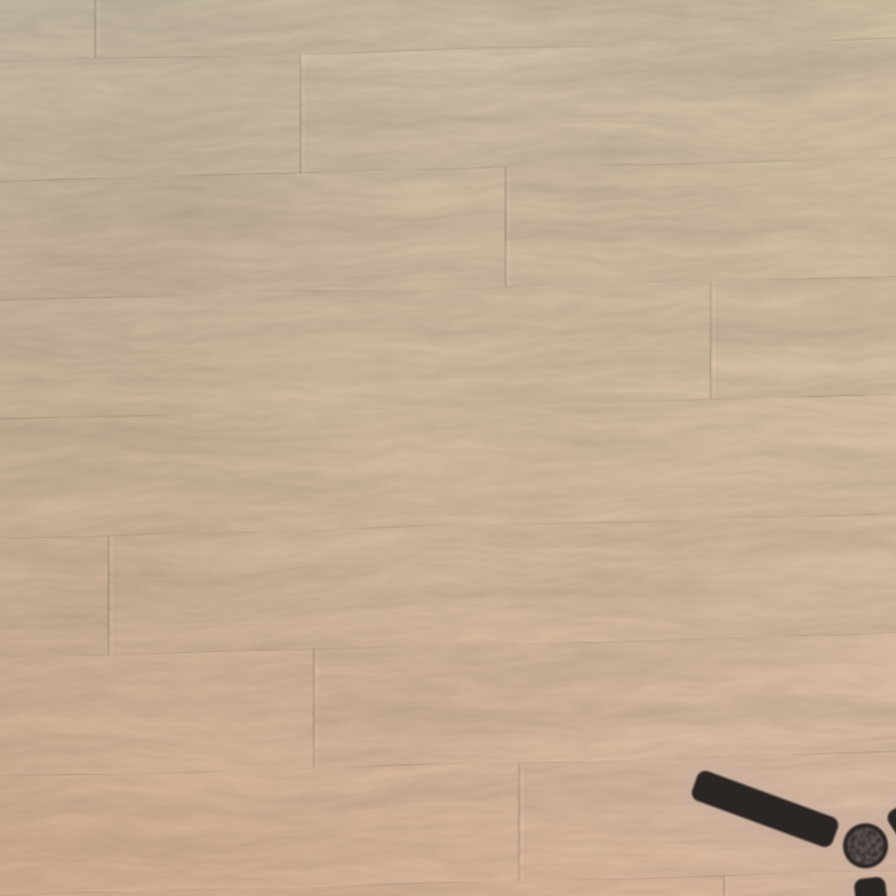
Reproduce this texture procedurally as a WebGL 2 fragment shader.

```glsl
#version 300 es
precision highp float;

uniform vec2 u_resolution;
out vec4 outColor;

// Plank layout, in canvas units with y pointing down
const float ROW_HEIGHT = 0.1328;
const float FIRST_SEAM = 0.056;
const float SEAM_TILT = 0.027;
const float PLANK_LENGTH = 1.13;
const float FIRST_JOINT = 0.335;
const float JOINT_STEP = 0.229;
const float LINE_HALF_WIDTH = 0.0011;

// Surface strengths
const float SEAM_DEPTH = 0.075;
const float JOINT_DEPTH = 0.12;
const float GRAIN_DEPTH = 0.062;
const float FIBER_DEPTH = 0.038;
const float PLANK_VARIATION = 0.014;

// Wood colours at the four corners
const vec3 TOP_LEFT = vec3(0.735, 0.685, 0.600);
const vec3 TOP_RIGHT = vec3(0.775, 0.715, 0.615);
const vec3 BOTTOM_LEFT = vec3(0.780, 0.655, 0.550);
const vec3 BOTTOM_RIGHT = vec3(0.820, 0.700, 0.605);

// Three-bladed fan
const vec2 HUB = vec2(0.966, 0.944);
const float HUB_RADIUS = 0.025;
const float BLADE_START = 0.036;
const float BLADE_END = 0.203;
const float BLADE_HALF_WIDTH = 0.0175;
const float BLADE_ROUNDING = 0.010;
const float FIRST_BLADE_ANGLE = 2.79;
const float BLADE_STEP = 2.03;
const vec3 BLADE_COLOR = vec3(0.170, 0.145, 0.140);
const vec3 HUB_COLOR = vec3(0.300, 0.270, 0.255);
const vec3 HALO_COLOR = vec3(0.780, 0.680, 0.630);

float hash(vec2 p) {
    p = fract(p * vec2(0.1031, 0.1137));
    p += dot(p, p.yx + 33.33);
    return fract((p.x + p.y) * p.x * 7.31);
}

vec2 gradient(vec2 cell) {
    float angle = 6.2832 * hash(cell);
    return vec2(cos(angle), sin(angle));
}

float gradientNoise(vec2 p) {
    vec2 i = floor(p), f = fract(p);
    vec2 w = f * f * f * (f * (f * 6.0 - 15.0) + 10.0);
    vec2 e = vec2(0.0, 1.0);
    float low = mix(dot(gradient(i), f), dot(gradient(i + e.yx), f - e.yx), w.x);
    float high = mix(dot(gradient(i + e), f - e), dot(gradient(i + e.yy), f - e.yy), w.x);
    return mix(low, high, w.y);
}

float lineMask(float d, float pixel) {
    return 1.0 - smoothstep(LINE_HALF_WIDTH - pixel, LINE_HALF_WIDTH + pixel, abs(d));
}

float boxDistance(vec2 p, vec2 halfSize, float rounding) {
    vec2 q = abs(p) - halfSize + rounding;
    return length(max(q, 0.0)) + min(max(q.x, q.y), 0.0) - rounding;
}

// Long streaks bent by slow waves, with fine fibers on top
float woodGrain(vec2 p, float seed) {
    p += vec2(seed * 17.0, seed * 9.0);
    p.y += 0.022 * gradientNoise(p * vec2(4.0, 9.0)) + 0.006 * gradientNoise(p * vec2(17.0, 30.0));
    float streaks = gradientNoise(p * vec2(2.2, 32.0)) + 0.5 * gradientNoise(p * vec2(5.0, 71.0));
    float fibers = gradientNoise(p * vec2(15.0, 120.0)) + 0.6 * gradientNoise(p * vec2(38.0, 190.0));
    return GRAIN_DEPTH * streaks + FIBER_DEPTH * fibers;
}

vec3 planks(vec2 p, float pixel) {
    float across = p.y + SEAM_TILT * (p.x - 0.5) + 0.003 * gradientNoise(p * vec2(5.0, 3.0)) - FIRST_SEAM;
    float row = floor(across / ROW_HEIGHT);
    float along = p.x - FIRST_JOINT - JOINT_STEP * row;
    float plank = floor(along / PLANK_LENGTH);
    float seed = hash(vec2(row + 20.0, plank + 40.0));

    vec3 color = mix(mix(TOP_LEFT, TOP_RIGHT, p.x), mix(BOTTOM_LEFT, BOTTOM_RIGHT, p.x), p.y);
    float shade = 1.0 + woodGrain(vec2(p.x, across), seed) + PLANK_VARIATION * (seed - 0.5);
    shade += 0.02 * gradientNoise(p * vec2(3.0, 6.0) + 11.0);

    // Faint seams that fade in and out, and firmer butt joints
    float seam = across - ROW_HEIGHT * round(across / ROW_HEIGHT);
    float joint = along - PLANK_LENGTH * round(along / PLANK_LENGTH);
    float wear = smoothstep(-0.35, 0.4, gradientNoise(p * vec2(8.0, 14.0) + 5.0));
    shade -= SEAM_DEPTH * wear * lineMask(seam, pixel);
    shade -= JOINT_DEPTH * mix(0.6, 1.0, wear) * lineMask(joint, pixel);
    shade += 0.25 * JOINT_DEPTH * lineMask(joint - 0.004, pixel);
    return color * shade;
}

void main() {
    vec2 p = gl_FragCoord.xy / u_resolution;
    p.y = 1.0 - p.y;
    float pixel = 1.0 / min(u_resolution.x, u_resolution.y);
    vec3 color = planks(p, pixel);

    // Fan blades, placed by rotation about the hub
    vec2 q = (p - HUB) * vec2(1.0, -1.0);
    vec2 halfBlade = vec2(0.5 * (BLADE_END - BLADE_START), BLADE_HALF_WIDTH);
    float blades = 1.0;
    for (int i = 0; i < 3; i++) {
        float angle = FIRST_BLADE_ANGLE + BLADE_STEP * float(i);
        vec2 axis = vec2(cos(angle), sin(angle));
        vec2 local = vec2(dot(q, axis), dot(q, vec2(-axis.y, axis.x)));
        local.x -= 0.5 * (BLADE_START + BLADE_END);
        blades = min(blades, boxDistance(local, halfBlade, BLADE_ROUNDING));
    }
    float hub = length(q) - HUB_RADIUS;
    float fan = min(blades, hub);
    float edge = 0.0012 + pixel;
    color = mix(color, HALO_COLOR, 0.5 * exp(-max(fan, 0.0) * 45.0));
    color = mix(color, BLADE_COLOR, 1.0 - smoothstep(-edge, edge, blades));

    // Hub with a dark rim and mottled face
    vec3 face = HUB_COLOR * (1.0 + 0.5 * gradientNoise(q * 170.0));
    face = mix(face, BLADE_COLOR, smoothstep(-0.007, -0.002, hub));
    color = mix(color, face, 1.0 - smoothstep(-edge, edge, hub));
    outColor = vec4(color, 1.0);
}
```
